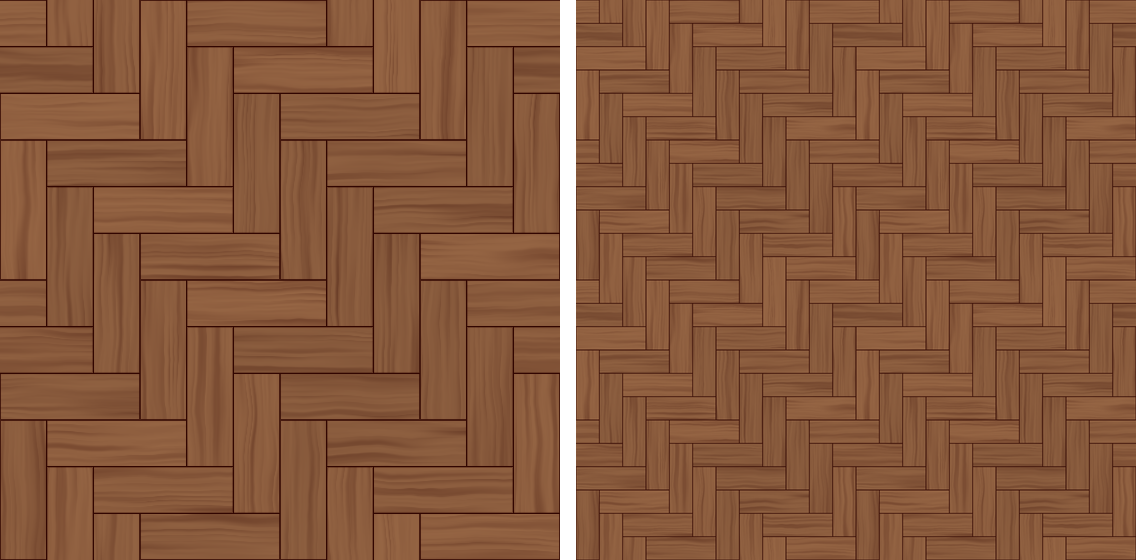
Left: one tile. Right: repeated 2 by 2.
Reproduce this texture procedurally as a WebGL 2 fragment shader.

```glsl
#version 300 es
precision highp float;

uniform vec2 u_resolution;
out vec4 fragColor;

const float CELLS = 12.0;          // plank widths across the canvas
const float PLANK_LENGTH = 3.0;    // plank length in plank widths
const float JOINT_HALF = 0.015;    // half joint width, in plank widths
const float JOINT_SOFT = 0.012;    // softness of the joint edge
const float WAVE = 0.11;           // sideways drift of the grain
const float RINGS = 6.0;           // growth rings across a plank
const float TONE_SPREAD = 0.035;   // brightness change between planks
const vec3 LIGHT_WOOD = vec3(0.577, 0.392, 0.263);
const vec3 DARK_WOOD = vec3(0.435, 0.255, 0.165);
const vec3 JOINT_COLOR = vec3(0.19, 0.02, 0.0);

float hash(vec2 p) {
    vec3 q = fract(p.xyx * vec3(0.1031, 0.1030, 0.0973));
    q += dot(q, q.yzx + 33.33);
    return fract((q.x + q.y) * q.z);
}

float noise(vec2 p) {
    vec2 cell = floor(p);
    vec2 f = fract(p);
    f = f * f * (3.0 - 2.0 * f);
    float low = mix(hash(cell), hash(cell + vec2(1.0, 0.0)), f.x);
    float high = mix(hash(cell + vec2(0.0, 1.0)), hash(cell + vec2(1.0, 1.0)), f.x);
    return mix(low, high, f.y);
}

// Herringbone: xy = position along and across the plank, zw = its wrapped origin
vec4 herringbone(vec2 p) {
    vec2 cell = floor(p);
    float stagger = mod(cell.x + cell.y + PLANK_LENGTH, 2.0 * PLANK_LENGTH);
    bool flat_lying = stagger < PLANK_LENGTH - 0.5;
    vec2 origin = flat_lying ? cell - vec2(stagger, 0.0)
                             : cell - vec2(0.0, stagger - PLANK_LENGTH);
    vec2 local = p - origin;
    return vec4(flat_lying ? local : local.yx, mod(origin, CELLS));
}

// Darkness of the grain, 0 to 1
float grain(vec2 p, vec2 seed) {
    vec2 shift = 40.0 * seed;
    float drift = noise(p * vec2(1.1, 1.8) + shift) - 0.5;
    float ripple = noise(p * vec2(4.5, 3.0) + shift + 7.0) - 0.5;
    float across = p.y + WAVE * drift + 0.16 * WAVE * ripple;

    // Broad bands and thin fibres, both stretched along the plank
    float band = smoothstep(0.48, 0.92, noise(vec2(p.x * 0.3, across * 8.0) + shift + 13.0));
    float fibre = noise(vec2(p.x * 0.9, across * 22.0) + shift + 29.0);

    // Rings darken slowly, then end sharply
    float spacing = noise(vec2(0.5, across * 3.0) + shift + 41.0);
    float ring = fract(across * RINGS + 2.2 * spacing + seed.x);
    float edge = smoothstep(0.25, 0.88, ring) * (1.0 - smoothstep(0.88, 1.0, ring));
    float strength = noise(vec2(p.x * 0.6, across * 5.0) + shift + 57.0);

    float streaks = mix(0.3, 0.6, seed.y);
    return clamp(0.04 + streaks * band + 0.2 * fibre + 0.5 * edge * strength * strength, 0.0, 1.0);
}

void main() {
    vec2 uv = gl_FragCoord.xy / u_resolution;
    float pixel = CELLS / min(u_resolution.x, u_resolution.y);
    vec4 plank = herringbone(uv * CELLS);
    vec2 seed = vec2(hash(plank.zw + 3.0), hash(plank.wz + 71.0));

    // Wood, with its own tone for each plank
    vec3 color = mix(LIGHT_WOOD, DARK_WOOD, grain(plank.xy, seed));
    color *= 1.0 + TONE_SPREAD * (2.0 * hash(plank.zw + 19.0) - 1.0);

    // Dark joint around each plank
    vec2 border = min(plank.xy, vec2(PLANK_LENGTH, 1.0) - plank.xy);
    float gap = min(border.x, border.y);
    float soft = max(JOINT_SOFT, 0.5 * pixel);
    float joint = 1.0 - smoothstep(JOINT_HALF - soft, JOINT_HALF + soft, gap);
    fragColor = vec4(mix(color, JOINT_COLOR, joint), 1.0);
}
```
